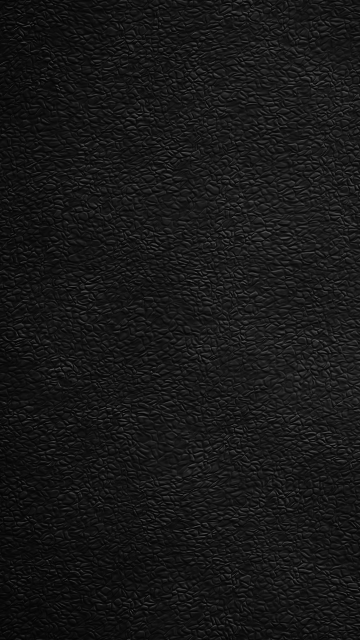
Reproduce this texture procedurally as a Shadertoy shader.

```glsl
// Black grained leather: flattened, warped Voronoi pebbles split by creases,
// crossed by fine folds and faint long wrinkles. The height field is lit from
// above by a slope difference, under a broad soft light centred at the right.

#define CELLS 52.0         // pebbles across the canvas width
#define FLATTEN 1.4        // how much wider than tall a pebble is
#define WARP 0.042         // bend of the grain direction
#define RAGGED 1.0         // irregularity of the pebble outlines
#define CREASE 0.58        // softness of the crease flanks
#define WRINKLE 0.35       // depth of the long wrinkles
#define RELIEF 1.45        // contrast of the lit slopes
#define GROOVE 0.45        // darkening inside the creases
#define TONE 0.146         // brightness at the centre of the light
#define LIGHT_STEP vec2(0.0013, 0.0037)
#define LIGHT_CENTRE vec2(0.85, 0.60)
#define LIGHT_FALLOFF vec2(1.08, 1.70)

vec2 hash2(vec2 p) {
    vec3 q = fract(p.xyx * vec3(0.1031, 0.1030, 0.0973));
    q += dot(q, q.yzx + 33.33);
    return fract((q.xx + q.yz) * q.zy);
}

float cornerGradient(vec2 cell, vec2 offset) {
    return dot(hash2(cell) * 2.0 - 1.0, offset);
}

float gradientNoise(vec2 p) {
    vec2 i = floor(p), f = fract(p);
    vec2 u = f * f * f * (f * (f * 6.0 - 15.0) + 10.0);
    vec2 e = vec2(1.0, 0.0);
    float low  = mix(cornerGradient(i, f), cornerGradient(i + e.xy, f - e.xy), u.x);
    float high = mix(cornerGradient(i + e.yx, f - e.yx), cornerGradient(i + e.xx, f - e.xx), u.x);
    return mix(low, high, u.y);
}

vec2 noise2(vec2 p) {
    return vec2(gradientNoise(p), gradientNoise(p + vec2(37.2, 91.7)));
}

// Difference of the two nearest seed distances: zero along the creases.
float creaseDistance(vec2 p) {
    vec2 i = floor(p), f = fract(p);
    float nearest = 8.0, second = 8.0;
    for (int y = -1; y <= 1; y++) {
        for (int x = -1; x <= 1; x++) {
            vec2 cell = vec2(x, y);
            float d = length(cell + hash2(i + cell) - f);
            second = min(second, max(nearest, d));
            nearest = min(nearest, d);
        }
    }
    return second - nearest;
}

float leatherHeight(vec2 p) {
    // Broad bends turn the grain, small ones make the outlines ragged.
    vec2 bent = p + WARP * noise2(p * 4.0 + 5.0);
    vec2 grain = bent * CELLS * vec2(1.0, FLATTEN);
    grain += RAGGED * noise2(grain * 0.65);

    float pebble = smoothstep(0.0, CREASE, creaseDistance(grain));
    float depth = 0.75 + 0.7 * gradientNoise(grain * 0.19 + 61.0);

    // Fine folds cut through the pebbles, long wrinkles climb to the right.
    vec2 along = vec2(bent.x + 0.4 * bent.y, bent.y - 0.4 * bent.x);
    float fold = abs(gradientNoise(along * CELLS * vec2(0.6, 1.1) + 47.0));
    float wrinkle = abs(gradientNoise(along * vec2(9.0, 27.0) + 23.0));
    float pores = gradientNoise(grain * 1.7 + 11.0);
    return pebble * depth
         + 0.32 * smoothstep(0.0, 0.25, fold)
         + WRINKLE * (smoothstep(0.0, 0.12, wrinkle) - 1.0)
         + 0.3 * pores;
}

void mainImage(out vec4 fragColor, in vec2 fragCoord) {
    vec2 uv = fragCoord / iResolution.xy;
    vec2 p = fragCoord / iResolution.x;

    // Relief: slopes falling towards the light are bright.
    float height = leatherHeight(p);
    float slope = height - leatherHeight(p + LIGHT_STEP);

    // Broad light with soft cloudy patches.
    vec2 away = uv - LIGHT_CENTRE;
    float light = TONE * exp(-dot(LIGHT_FALLOFF, away * away));
    light *= exp(0.4 * gradientNoise(p * 3.5 + 2.0));

    // Soft shoulder keeps the sheen from glaring.
    float shade = light * exp(RELIEF * slope + GROOVE * (height - 0.75));
    shade = 0.32 * (1.0 - exp(-shade / 0.32)) + 0.006;
    fragColor = vec4(vec3(shade), 1.0);
}
```
